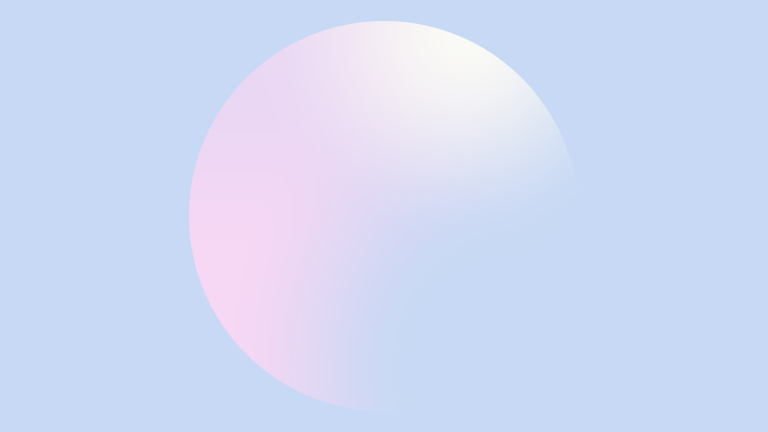
Write a Shadertoy shader that draws this background.

```glsl
#define SKY vec3(0.780, 0.850, 0.957)
#define PINK vec3(0.965, 0.843, 0.955)
#define CREAM vec3(0.980, 0.980, 0.960)
#define DISC_RADIUS 0.4514
#define CREAM_CENTER vec2(0.194, 0.430)
#define CREAM_REACH 0.50
#define SKY_CENTER vec2(0.245, -0.356)
#define SKY_STRETCH vec2(1.0, 0.78)
#define PINK_START 0.162
#define PINK_FULL 0.625
#define LILAC_FADE 0.25

// Pink grows away from the lower right, softening to lilac near the top
float pinkAmount(vec2 p) {
    float dist = length((p - SKY_CENTER) * SKY_STRETCH);
    float amount = smoothstep(PINK_START, PINK_FULL, dist);
    amount *= 1.0 - LILAC_FADE * smoothstep(-0.10, 0.27, p.y);
    return amount * (1.0 - smoothstep(0.04, 0.46, p.x));
}

// Round cream glow in the upper right
float creamAmount(vec2 p) {
    return 1.0 - smoothstep(0.0, CREAM_REACH, length(p - CREAM_CENTER));
}

void mainImage(out vec4 fragColor, in vec2 fragCoord) {
    // Centered coordinates, one unit per canvas height
    vec2 p = (fragCoord - 0.5 * iResolution.xy) / iResolution.y;
    float pixel = 1.0 / iResolution.y;

    // Blended fill of the disc
    vec3 fill = mix(SKY, PINK, pinkAmount(p));
    fill = mix(fill, CREAM, creamAmount(p));

    // Smooth disc edge over the flat sky
    float edge = length(p) - DISC_RADIUS;
    float mask = 1.0 - smoothstep(-0.75 * pixel, 0.75 * pixel, edge);
    fragColor = vec4(mix(SKY, fill, mask), 1.0);
}
```
